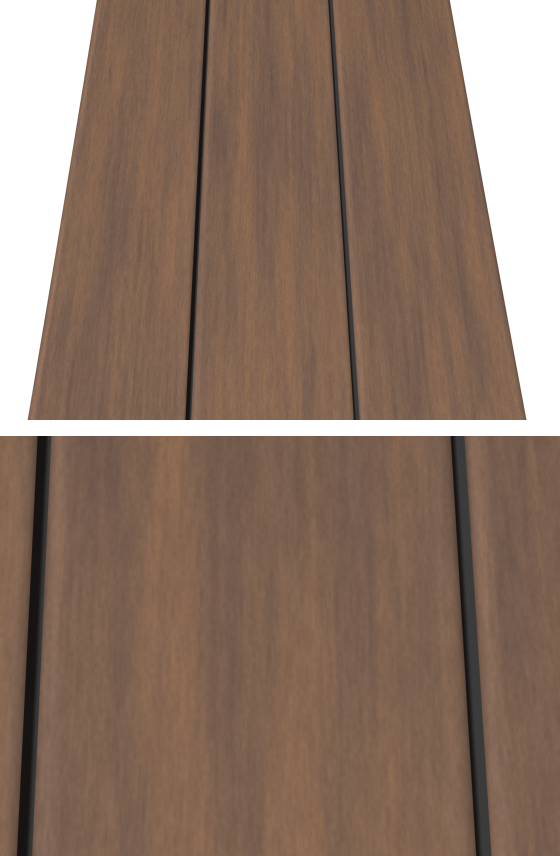
Top: the whole. Bottom: its middle third, enlarged.
A WebGL 2 fragment shader for this texture:

```glsl
#version 300 es
precision highp float;

uniform vec2 u_resolution;
out vec4 fragColor;

const vec3 BACKDROP = vec3(1.0);
const vec3 BROWN = vec3(0.497, 0.385, 0.315);
const vec3 WARM = vec3(0.555, 0.417, 0.318);
const vec3 GREY_BROWN = vec3(0.435, 0.345, 0.298);
const vec3 STAIN = vec3(0.335, 0.275, 0.250);
const vec3 GAP_DARK = vec3(0.085, 0.075, 0.070);
const vec3 GAP_GREY = vec3(0.250, 0.250, 0.255);
const float GAP_HALF = 0.0165;
const int STAINS = 5;

float hash(vec2 p) {
    return fract(sin(dot(p, vec2(127.1, 311.7))) * 43758.5453);
}

float noise(vec2 p) {
    vec2 cell = floor(p);
    vec2 f = fract(p);
    f = f * f * (3.0 - 2.0 * f);
    float low = mix(hash(cell), hash(cell + vec2(1.0, 0.0)), f.x);
    float high = mix(hash(cell + vec2(0.0, 1.0)), hash(cell + 1.0), f.x);
    return mix(low, high, f.y);
}

// Layered noise, centred on zero
float fbm(vec2 p) {
    float sum = 0.0;
    float weight = 0.5;
    for (int i = 0; i < 4; i++) {
        sum += weight * (noise(p) - 0.5);
        p = p * 2.03 + 17.3;
        weight *= 0.5;
    }
    return sum;
}

// Smooth step of the given softness, rising through an edge
float rise(float edge, float x, float soft) {
    return smoothstep(edge - soft, edge + soft, x);
}

// Thin dark streaks scattered along one board
float stains(vec2 p, float board) {
    float amount = 0.0;
    for (int i = 0; i < STAINS; i++) {
        vec2 seed = vec2(float(i) + 3.0, board * 7.0 + 1.0);
        vec2 centre = vec2(mix(0.08, 0.92, hash(seed)), mix(0.0, 4.5, hash(seed + 5.2)));
        vec2 size = vec2(mix(0.006, 0.016, hash(seed + 9.1)), mix(0.10, 0.40, hash(seed + 2.7)));
        vec2 d = (p - centre) / size;
        d.x += 0.8 * (noise(vec2(p.y * 9.0, seed.x)) - 0.5);
        amount += exp(-dot(d, d)) * mix(0.2, 0.55, hash(seed + 4.4));
    }
    return min(amount, 0.7);
}

// Brown composite with long streaks and a short embossed grain
vec3 boardColor(vec2 p, float board) {
    vec2 q = p + vec2(board * 13.7, board * 5.1);
    q.x += 0.012 * (noise(vec2(q.x * 5.0, q.y * 2.0)) - 0.5);
    float broad = fbm(vec2(q.x * 7.0, q.y * 0.55));
    float streak = fbm(vec2(q.x * 38.0, q.y * 1.3) + 31.0);
    float fibre = fbm(vec2(q.x * 95.0, q.y * 14.0) + 57.0);
    float pores = noise(vec2(q.x * 170.0, q.y * 55.0)) - 0.5;

    float tone = broad * 1.5 + streak * 1.1;
    vec3 color = mix(BROWN, WARM, clamp(tone * 1.6, 0.0, 1.0));
    color = mix(color, GREY_BROWN, clamp(-tone * 1.6, 0.0, 1.0));
    color = mix(color, STAIN, stains(p, board));
    return color * (1.0 + 0.13 * fibre + 0.055 * pores);
}

// Rounded long edges: pale on the left, shaded on the right
vec3 roundEdges(vec3 color, float fromLeft, float fromRight) {
    float glow = exp(-pow((fromLeft - 0.024) / 0.020, 2.0));
    float lip = exp(-fromLeft / 0.006);
    float shade = exp(-fromRight / 0.012);
    float roll = exp(-pow((fromRight - 0.035) / 0.022, 2.0));
    return color * (1.0 + 0.13 * glow - 0.18 * lip - 0.28 * shade + 0.05 * roll);
}

// Dark slot, its far wall catching some light
vec3 gapColor(float d, float gap) {
    float lit = mix(rise(0.45, d, 0.4), rise(-0.45, d, 0.45), gap - 1.0);
    return mix(GAP_DARK, GAP_GREY, lit * mix(0.8, 0.9, gap - 1.0));
}

void main() {
    vec2 uv = gl_FragCoord.xy / u_resolution;

    // Boards narrow towards the top
    float pitch = mix(0.301, 0.2183, uv.y);
    float across = 1.0 + (uv.x - mix(0.336, 0.3717, uv.y)) / pitch;
    float along = (1.0 / pitch - 3.322) * 3.4;
    float soft = 0.75 / (u_resolution.x * pitch);

    float leftEdge = mix(0.048, 0.090, uv.y);
    float rightEdge = mix(3.007, 2.976, uv.y);
    float board = clamp(floor(across), 0.0, 2.0);
    float boardStart = board < 0.5 ? leftEdge : board + GAP_HALF;
    float boardEnd = board > 1.5 ? rightEdge : board + 1.0 - GAP_HALF;

    vec3 color = boardColor(vec2(across - board, along), board);
    color = roundEdges(color, max(across - boardStart, 0.0), max(boardEnd - across, 0.0));
    color *= mix(1.03, 0.98, uv.y);

    // Two gaps between the three boards
    float gap = clamp(floor(across + 0.5), 1.0, 2.0);
    float offset = across - gap;
    float inGap = 1.0 - rise(GAP_HALF, abs(offset), soft);
    color = mix(color, gapColor(offset / GAP_HALF, gap), inGap);

    float deck = rise(leftEdge, across, soft) * (1.0 - rise(rightEdge, across, soft));
    fragColor = vec4(mix(BACKDROP, color, deck), 1.0);
}
```
